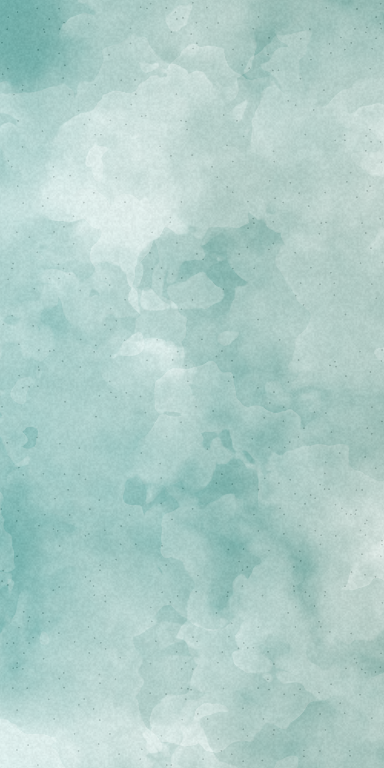
Write a Shadertoy shader that draws this texture.

```glsl
float hash(vec2 p) {
    vec3 q = fract(p.xyx * 0.1031);
    q += dot(q, q.yzx + 33.33);
    return fract((q.x + q.y) * q.z);
}

float noise(vec2 p) {
    vec2 i = floor(p), f = fract(p);
    f = f * f * (3.0 - 2.0 * f);
    return mix(mix(hash(i), hash(i + vec2(1, 0)), f.x),
               mix(hash(i + vec2(0, 1)), hash(i + vec2(1, 1)), f.x), f.y);
}

float fbm(vec2 p) {
    float sum = 0.0, amp = 0.5;
    for (int i = 0; i < 5; i++) {
        sum += amp * noise(p);
        p = mat2(1.6, 1.2, -1.2, 1.6) * p + 11.7;
        amp *= 0.5;
    }
    return sum;
}

// Rounded lobes parted by narrow creases
float billow(vec2 p) {
    return abs(2.0 * noise(p) - 1.0);
}

// Soft elliptical spot
float haze(vec2 p, vec2 centre, vec2 radius) {
    vec2 d = (p - centre) / radius;
    return exp(-dot(d, d));
}

void mainImage(out vec4 fragColor, in vec2 fragCoord) {
    vec2 p = fragCoord / iResolution.x;

    // Broad placement of pale and deep washes
    float pale = haze(p, vec2(0.42, 1.68), vec2(0.20, 0.28))
               + 0.8 * haze(p, vec2(0.17, 1.45), vec2(0.24, 0.25))
               + 0.7 * haze(p, vec2(0.38, 1.03), vec2(0.26, 0.23))
               + haze(p, vec2(1.0, 0.66), vec2(0.24, 0.20))
               + 0.7 * haze(p, vec2(0.95, 1.45), vec2(0.28, 0.35))
               + 0.7 * haze(p, vec2(0.25, 0.05), vec2(0.55, 0.20));
    float deep = haze(p, vec2(0.65, 1.95), vec2(0.12, 0.25))
               + haze(p, vec2(0.0, 1.95), vec2(0.22, 0.15))
               + 0.8 * haze(p, vec2(0.1, 0.6), vec2(0.35, 0.2))
               + 0.5 * haze(p, vec2(0.6, 0.75), vec2(0.3, 0.4));

    float tone = 0.26 + 0.75 * (fbm(p * 3.0 + 4.0) - 0.48) + 0.17 * pale - 0.15 * deep;

    // Overlapping blooms with scalloped, drying rims
    for (int i = 0; i < 4; i++) {
        vec2 shift = vec2(7.3, 13.1) * float(i + 1);
        vec2 q = p + 0.16 * (vec2(fbm(p * 4.0 + shift), fbm(p * 4.0 + shift + 31.0)) - 0.48);
        float field = fbm(q * 2.4 + shift) + 0.11 * billow(q * 8.0 + shift)
                    + 0.05 * billow(q * 19.0 - shift) - 0.61 + 0.2 * pale - 0.1 * deep;
        float crisp = smoothstep(0.35, 0.6, noise(p * 3.5 + shift * 2.0));
        float body = smoothstep(0.0, mix(0.16, 0.014, crisp), field);
        float rim = smoothstep(0.0, 0.008, field) * exp(-max(field, 0.0) * 45.0);
        tone += body * (0.07 + 0.10 * fbm(p * 7.0 - shift)) + 0.10 * crisp * rim;
    }

    // Blotchy pigment and paper fibre
    tone += 0.16 * (fbm(p * 22.0) - 0.48);
    tone = clamp(tone, 0.0, 1.0);

    vec3 teal = vec3(0.47, 0.68, 0.655);
    vec3 mist = vec3(0.68, 0.80, 0.78);
    vec3 milk = vec3(0.87, 0.925, 0.915);
    vec3 color = mix(mix(teal, mist, smoothstep(0.0, 0.5, tone)), milk, smoothstep(0.4, 1.0, tone));

    // Cyan toward the left, grey green toward the right
    float cool = 0.55 - p.x + 1.2 * (fbm(p * 2.0 + 50.0) - 0.48);
    color += clamp(cool, -0.6, 0.6) * (1.0 - 0.7 * tone) * vec3(-0.045, 0.02, 0.035);

    // Fine grain and sparse dark specks
    float grain = noise(p * 250.0) + 0.6 * noise(p * 130.0 + 9.0) - 0.8;
    color += 0.045 * grain;
    vec2 cell = floor(p * 75.0);
    vec2 spot = 0.25 + 0.5 * vec2(hash(cell + 3.0), hash(cell + 71.0));
    float speck = 1.0 - smoothstep(0.08, 0.26, length(fract(p * 75.0) - spot));
    color -= 0.13 * speck * step(0.955, hash(cell + 140.0));

    fragColor = vec4(color, 1.0);
}
```
